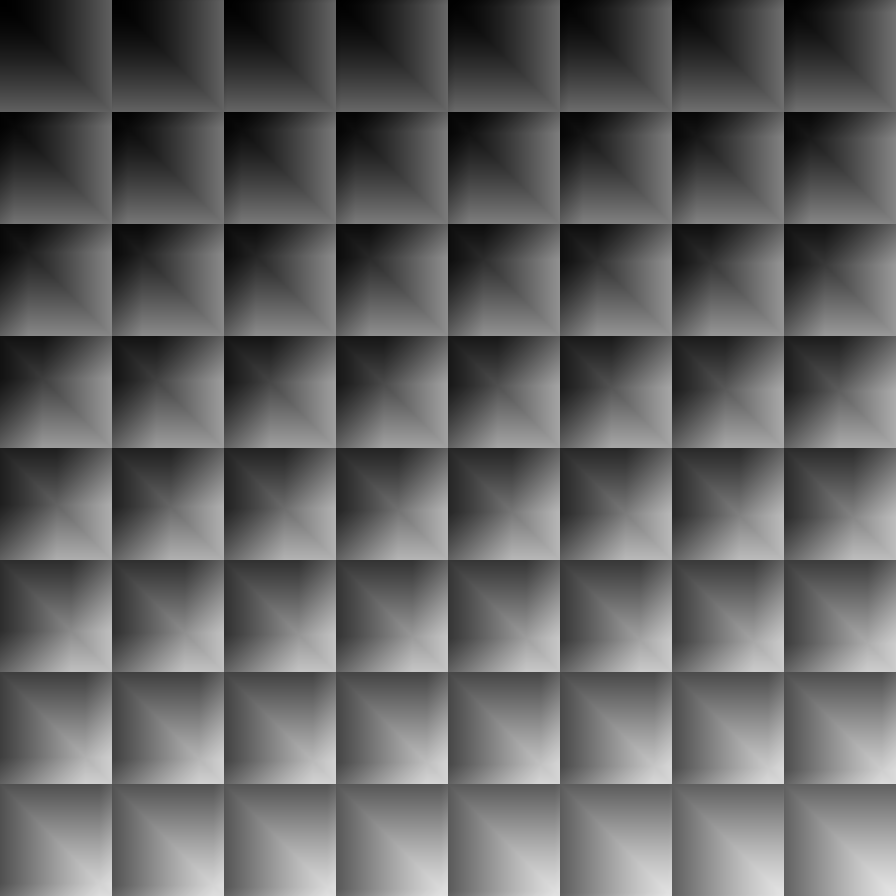
A Shadertoy shader for this pattern:

```glsl
const float TILES = 8.0;          // tiles across and down
const float TOE = 2.12;           // quadratic part of the tone curve
const float SHOULDER = 1.22;      // cubic roll-off of the highlights
const int SAMPLES = 2;            // antialiasing samples per axis

// Mean of the largest and smallest channel
float lightness(vec3 c) {
    float high = max(c.r, max(c.g, c.b));
    float low = min(c.r, min(c.g, c.b));
    return 0.5 * (high + low);
}

float toneCurve(float v) {
    return v * v * (TOE - SHOULDER * v);
}

// Each tile is one slice of the colour cube: red runs right, green runs down,
// and blue rises from tile to tile in reading order
float cubeSlices(vec2 uv) {
    vec2 grid = vec2(uv.x, 1.0 - uv.y) * TILES;
    vec2 tile = clamp(floor(grid), 0.0, TILES - 1.0);
    float blue = (tile.x + tile.y * TILES) / (TILES * TILES - 1.0);
    return toneCurve(lightness(vec3(grid - tile, blue)));
}

void mainImage(out vec4 fragColor, in vec2 fragCoord) {
    // Average subpixel samples to smooth the tile borders
    float shade = 0.0;
    for (int j = 0; j < SAMPLES; j++) {
        for (int i = 0; i < SAMPLES; i++) {
            vec2 offset = (vec2(i, j) + 0.5) / float(SAMPLES) - 0.5;
            shade += cubeSlices((fragCoord + offset) / iResolution.xy);
        }
    }
    shade /= float(SAMPLES * SAMPLES);
    fragColor = vec4(vec3(shade), 1.0);
}
```
